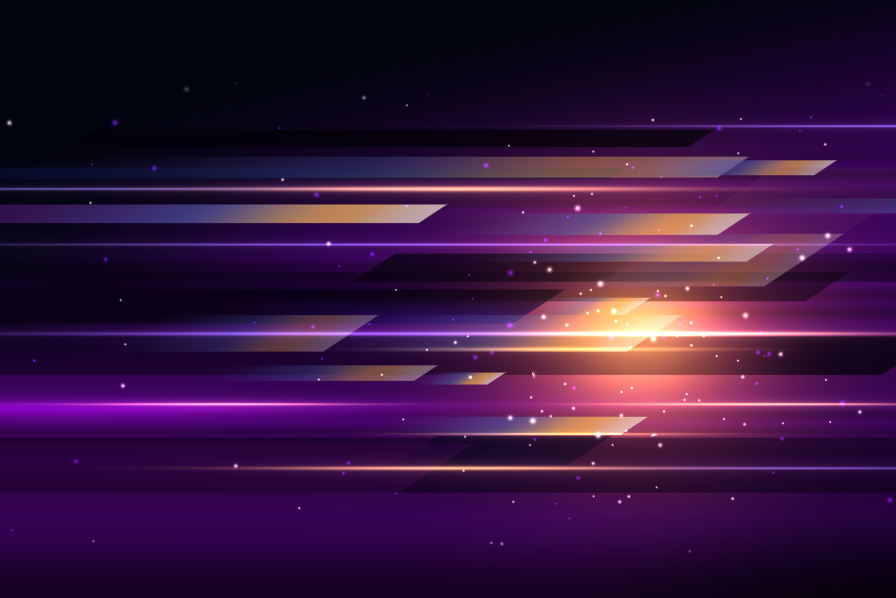
Reproduce this background procedurally as a Shadertoy shader.

```glsl
#define SLANT 1.52
#define GLOW_POS vec2(1.07, 0.445)
#define GLOW_GAIN 0.95
#define SPARK_LAYERS 4
#define NIGHT vec3(0.005, 0.015, 0.055)
#define PURPLE vec3(0.20, 0.01, 0.32)
#define BLACKISH vec3(0.035, 0.005, 0.085)
#define BLUE vec3(0.25, 0.33, 0.60)
#define GOLD vec3(0.83, 0.60, 0.32)
#define PALE vec3(0.80, 0.74, 0.72)
#define LILAC vec3(0.48, 0.38, 0.75)

float hash(vec2 p) {
    p = fract(p * vec2(0.1031, 0.1137));
    p += dot(p, p.yx + 33.33);
    return fract((p.x + p.y) * p.x * 91.7);
}

float noise1(float x) {
    float i = floor(x);
    return mix(hash(vec2(i, 7.0)), hash(vec2(i + 1.0, 7.0)), smoothstep(0.0, 1.0, x - i));
}

// Slanted bar: x gives position along it, y gives coverage.
// left and right are its lower corners.
vec2 slab(vec2 p, float left, float right, float bottom, float top) {
    float x = p.x - SLANT * (p.y - bottom);
    float d = max(max(left - x, x - right) / SLANT, max(bottom - p.y, p.y - top));
    float aa = 0.8 / iResolution.y;
    return vec2(clamp((x - left) / (right - left), 0.0, 1.0), 1.0 - smoothstep(-aa, aa, d));
}

// Translucent bar shifting from blue through gold to pale.
void glass(inout vec3 col, vec2 s, float strength) {
    vec3 tint = mix(BLUE, GOLD, smoothstep(0.45, 0.82, s.x));
    tint = mix(tint, PALE, smoothstep(0.8, 1.0, s.x));
    col = mix(col, tint, s.y * strength * smoothstep(0.0, 0.75, s.x));
}

void shade(inout vec3 col, vec2 s, vec3 tint, float strength) {
    col = mix(col, tint, s.y * strength);
}

// Horizontal light line with a thin core and a soft halo.
float streak(vec2 p, float x, float y, float halfLength, float width) {
    vec2 d = abs(p - vec2(x, y));
    float profile = exp(-d.y * d.y / (width * width)) + 0.3 * exp(-d.y / (width * 3.0));
    return profile * exp(-d.x * d.x / (halfLength * halfLength));
}

vec3 backdrop(vec2 p) {
    float rise = p.y - 0.2 * (p.x - 0.75);
    vec3 col = mix(PURPLE, NIGHT, smoothstep(0.52, 0.96, rise));
    float leftDark = (1.0 - smoothstep(0.0, 0.65, p.x)) * smoothstep(0.36, 0.48, p.y);
    col = mix(col, NIGHT, 0.75 * leftDark);
    float corner = smoothstep(0.9, 1.5, p.x) * (1.0 - smoothstep(0.0, 0.26, p.y));
    col = mix(col, BLACKISH, 0.8 * corner);
    col *= mix(0.4, 1.0, smoothstep(0.0, 0.13, p.y));
    float bands = smoothstep(0.12, 0.2, p.y) * (1.0 - smoothstep(0.7, 0.82, p.y));
    return col * (1.0 + bands * 0.5 * (noise1(p.y * 65.0) - 0.5));
}

// Dots scattered over jittered cells, crowding around the glow.
vec3 sparks(vec2 p) {
    vec3 sum = vec3(0.0);
    for (int i = 0; i < SPARK_LAYERS; i++) {
        float k = float(i);
        float cell = 0.035 + 0.014 * k;
        vec2 id = floor(p / cell) + 61.0 * k;
        vec2 jitter = vec2(hash(id + 3.1), hash(id + 17.7));
        vec2 local = (fract(p / cell) - mix(vec2(0.25), vec2(0.75), jitter)) * cell;
        vec2 away = p - GLOW_POS + vec2(0.0, 0.03);
        float crowd = exp(-dot(away, away) * 22.0);
        float present = step(hash(id + 41.3), 0.035 + 0.32 * crowd);
        float size = mix(0.0016, 0.0048, pow(hash(id + 9.4), 3.0));
        float violet = step(0.55 + 0.4 * crowd, hash(id + 23.9));
        vec3 tint = mix(vec3(0.85, 0.75, 0.75), vec3(0.35, 0.06, 0.65), violet);
        float inside = smoothstep(0.05, 0.12, p.y) * (1.0 - smoothstep(0.8, 0.88, p.y));
        sum += tint * present * inside * exp(-dot(local, local) / (size * size));
    }
    return sum;
}

void mainImage(out vec4 fragColor, in vec2 fragCoord) {
    vec2 p = fragCoord / iResolution.xy * vec2(1.5, 1.0);
    vec3 col = backdrop(p);
    col += vec3(0.26, 0.0, 0.34) * streak(p, 0.1, 0.314, 0.55, 0.016);

    // Warm light source
    vec2 d = p - GLOW_POS;
    float r2 = dot(d * vec2(0.85, 1.0), d * vec2(0.85, 1.0));
    vec3 glow = vec3(0.55, 0.26, 0.10) * exp(-r2 * 24.0) + vec3(0.45, 0.40, 0.12) * exp(-r2 * 110.0);
    col += glow * GLOW_GAIN;

    // Dark bars
    shade(col, slab(p, 0.111, 1.152, 0.754, 0.783), vec3(0.01, 0.0, 0.03), 0.75);
    shade(col, slab(p, -0.4, 1.02, 0.70, 0.72), vec3(0.04, 0.06, 0.23), 0.6);
    shade(col, slab(p, 0.59, 1.8, 0.529, 0.576), BLACKISH, 0.8 - 0.4 * smoothstep(0.9, 1.3, p.x));
    shade(col, slab(p, 0.04, 1.348, 0.496, 0.545), BLACKISH, 0.6);
    vec3 indigo = mix(BLACKISH, vec3(0.14, 0.04, 0.38), smoothstep(0.51, 0.46, p.y) * smoothstep(0.3, 0.8, p.x));
    shade(col, slab(p, -0.4, 0.859, 0.459, 0.516), indigo, 0.85);
    shade(col, slab(p, -0.4, 1.475, 0.373, 0.4375), BLACKISH, 0.55 + 0.35 * smoothstep(1.2, 1.4, p.x));
    shade(col, slab(p, -0.4, 1.9, 0.176, 0.268), BLACKISH, 0.6);
    shade(col, slab(p, 0.66, 0.951, 0.223, 0.271), vec3(0.04, 0.01, 0.14), 0.75);
    shade(col, slab(p, -0.4, 0.621, 0.145, 0.258), vec3(0.24, 0.02, 0.32), 0.35);

    // Glass bars
    shade(col, slab(p, -0.4, 0.701, 0.627, 0.658), vec3(0.30, 0.08, 0.42), 0.6);
    glass(col, slab(p, -0.1, 0.701, 0.627, 0.658), 0.85);
    glass(col, slab(p, 0.0, 1.201, 0.703, 0.738), 0.45);
    glass(col, slab(p, 1.07, 1.363, 0.707, 0.732), 0.75);
    glass(col, slab(p, 1.14, 1.8, 0.643, 0.668), 0.6);
    shade(col, slab(p, 0.995, 1.279, 0.521, 0.720), vec3(0.45, 0.22, 0.38), 0.15);
    glass(col, slab(p, 0.70, 1.201, 0.607, 0.643), 0.8);
    glass(col, slab(p, 0.90, 1.279, 0.521, 0.609), 0.3);
    glass(col, slab(p, 0.75, 1.25, 0.5625, 0.592), 0.65);
    glass(col, slab(p, 0.85, 1.045, 0.473, 0.502), 0.65);
    glass(col, slab(p, 0.50, 1.049, 0.412, 0.473), 0.55);
    glass(col, slab(p, 0.15, 0.541, 0.412, 0.473), 0.35);
    glass(col, slab(p, 0.30, 0.693, 0.363, 0.389), 0.5);
    glass(col, slab(p, 0.68, 0.816, 0.357, 0.377), 0.8);
    glass(col, slab(p, 0.60, 1.039, 0.273, 0.303), 0.8);

    // Light lines
    col += GOLD * streak(p, 0.76, 0.684, 0.33, 0.004);
    col += GOLD * (streak(p, 0.37, 0.324, 0.2, 0.002) + streak(p, 1.29, 0.324, 0.22, 0.002));
    col += GOLD * (streak(p, 0.76, 0.217, 0.3, 0.003) + 0.7 * streak(p, 0.94, 0.274, 0.2, 0.002));
    col += GOLD * (streak(p, 1.18, 0.442, 0.27, 0.003) + 0.6 * streak(p, 0.94, 0.416, 0.22, 0.003));
    col += LILAC * (0.7 * streak(p, 0.6, 0.442, 0.5, 0.003) + 0.7 * streak(p, 0.7, 0.591, 0.65, 0.002));
    col += LILAC * (0.7 * streak(p, 1.5, 0.789, 0.4, 0.002) + 0.6 * streak(p, 1.35, 0.217, 0.3, 0.002));
    col += LILAC * 0.6 * streak(p, 0.15, 0.684, 0.4, 0.002);

    col += glow * 0.35 + sparks(p);
    fragColor = vec4(clamp(col, 0.0, 1.0), 1.0);
}
```
